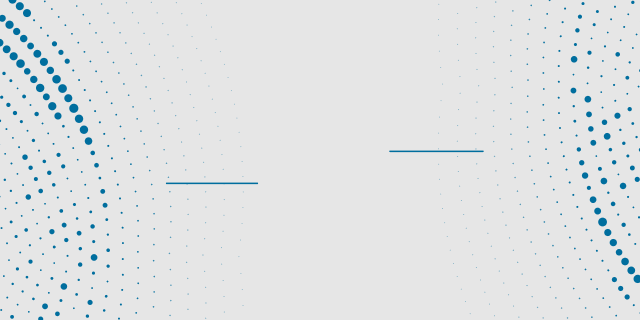
Give the GLSL for this background, as a Shadertoy shader.

```glsl
const vec3 PAPER = vec3(0.90);
const vec3 INK = vec3(0.0, 0.43, 0.62);

// Lengths are in canvas heights, angles in radians.
const vec2 ARC_CENTER = vec2(-0.599, 0.203);
const vec2 TURN_SUM = vec2(2.130, 0.935);  // twice the pivot of the half turn
const float BASE_RADIUS = 0.893;
const float RING_GAP = 0.043;
const float GAP_GROWTH = 0.0008;           // extra gap per ring outward
const float GAP_FLARE = 0.0221;            // extra gap per radian
const float DOT_DENSITY = 18.6;
const float DENSITY_GROWTH = 7.48;
const float RING_DENSITY = 0.047;
const float FIRST_RING = -9.0;
const float LAST_RING = 9.0;
const float LINE_HALF_WIDTH = 0.0024;

float hash(vec2 p) {
    vec3 q = fract(vec3(p.xyx) * 0.1031);
    q += dot(q, q.yzx + 33.33);
    return fract((q.x + q.y) * q.z);
}

// Positive branch of a * x * x + b * x = value.
float solveQuadratic(float a, float b, float value) {
    return (sqrt(max(b * b + 4.0 * a * value, 0.0)) - b) / (2.0 * a);
}

float coverage(float distanceToEdge, float pixel) {
    return clamp(0.5 - distanceToEdge / pixel, 0.0, 1.0);
}

float segmentDistance(vec2 p, vec2 start, float span) {
    p -= start;
    return length(vec2(p.x - clamp(p.x, 0.0, span), p.y));
}

float dotRadius(float ring, float index, float angle, bool turned) {
    float h = hash(vec2(ring + 31.0, index + 57.0 + (turned ? 83.0 : 0.0)));

    // Fine outer dots
    if (ring > 2.5) return mix(0.0026, 0.0013, (ring - 3.0) / 6.0);

    // Partly heavy transition ring
    if (ring > 1.5) {
        if (angle > 0.82) return 0.0125;
        return angle > 0.62 && angle < 0.72 ? 0.008 : 0.003;
    }

    // Heavy chains
    bool innerChain = ring > -0.5 && ring < 0.5 && angle > 0.49 && !turned;
    bool outerChain = ring > 0.5 && angle > 0.36;
    if (innerChain || outerChain) return mix(0.0100, 0.0142, h);

    // Mixed inner dots
    float weight = smoothstep(-8.0, -2.0, ring);
    weight *= 1.0 - 0.5 * smoothstep(0.35, 0.55, angle);
    return mix(0.0025, mix(0.0035, 0.0105, weight), h * h);
}

float dotField(vec2 p, float pixel, bool turned) {
    vec2 offset = p - ARC_CENTER;
    float angle = atan(offset.y, offset.x);

    // Nearest ring, then nearest dot along it
    float gap = RING_GAP + GAP_FLARE * abs(angle);
    float ring = round(solveQuadratic(GAP_GROWTH, gap, length(offset) - BASE_RADIUS));
    if (ring < FIRST_RING || ring > LAST_RING) return 0.0;
    float density = 1.0 + RING_DENSITY * (ring - 1.0);
    float phase = 0.3 + 0.45 * (ring - 1.0);
    float along = angle * (DOT_DENSITY + DENSITY_GROWTH * abs(angle));
    float index = round(along * density - phase);

    // Center of that dot
    along = (index + phase) / density;
    angle = sign(along) * solveQuadratic(DENSITY_GROWTH, DOT_DENSITY, abs(along));
    gap = RING_GAP + GAP_FLARE * abs(angle) + GAP_GROWTH * ring;
    vec2 center = (BASE_RADIUS + ring * gap) * vec2(cos(angle), sin(angle));

    float radius = dotRadius(ring, index, angle, turned);
    float fade = mix(1.0, 0.4, smoothstep(2.0, 7.0, ring));
    return fade * coverage(length(offset - center) - radius, pixel);
}

void mainImage(out vec4 fragColor, in vec2 fragCoord) {
    float pixel = 1.0 / iResolution.y;
    vec2 p = fragCoord * pixel;

    // The right field is the left one after a half turn
    bool turned = p.x > 0.5 * iResolution.x * pixel;
    float ink = dotField(turned ? TURN_SUM - p : p, pixel, turned);

    // Two horizontal rules
    float rule = min(segmentDistance(p, vec2(0.521, 0.427), 0.283),
                     segmentDistance(p, vec2(1.219, 0.527), 0.290));
    ink = max(ink, coverage(rule - LINE_HALF_WIDTH, pixel));

    fragColor = vec4(mix(PAPER, INK, ink), 1.0);
}
```
